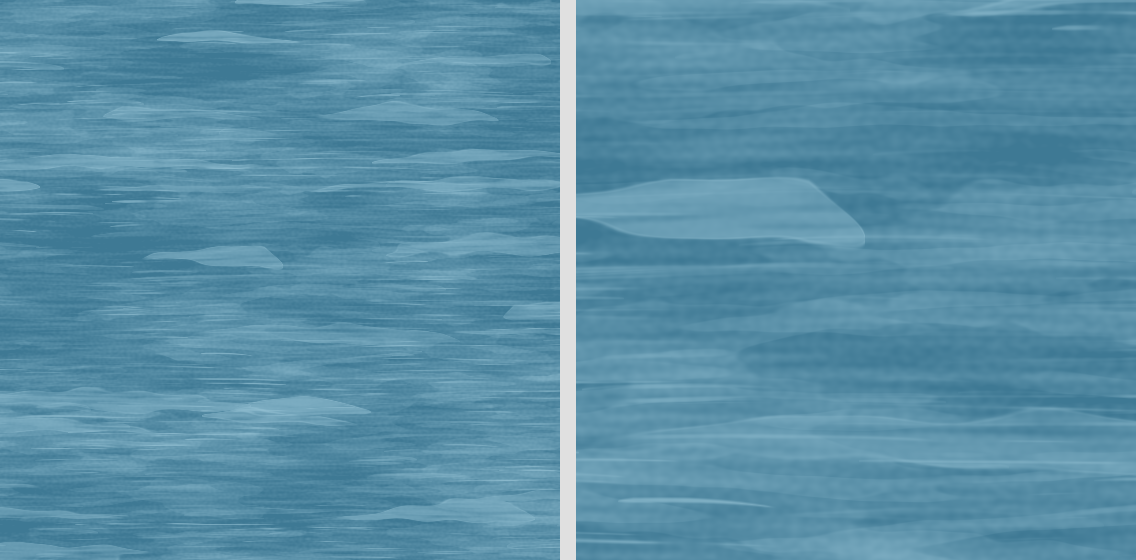
Left: the whole. Right: its middle third, enlarged.
A three.js fragment shader for this texture:

```glsl
varying vec2 vUv;

// Paint colours
const vec3 DEEP_BLUE = vec3(0.272, 0.497, 0.600);
const vec3 PALE_BLUE = vec3(0.550, 0.730, 0.805);

// Ground wash
const float BASE_TONE = 0.085;
const float WASH_AMOUNT = 0.34;
const float STREAK_AMOUNT = 0.26;
const float FINE_AMOUNT = 0.26;
const float GRAIN_AMOUNT = 0.13;
const float GLAZE_AMOUNT = 0.15;
const float WARP = 0.006;

// Stroke layers: cell size, half length range, half thickness range
const vec2 DAB_CELL = vec2(0.50, 0.085);
const vec2 DAB_LENGTH = vec2(0.13, 0.34);
const vec2 DAB_THICKNESS = vec2(0.010, 0.026);
const vec2 BRUSH_CELL = vec2(0.32, 0.036);
const vec2 BRUSH_LENGTH = vec2(0.05, 0.20);
const vec2 BRUSH_THICKNESS = vec2(0.002, 0.008);
const vec2 HAIR_CELL = vec2(0.26, 0.016);
const vec2 HAIR_LENGTH = vec2(0.04, 0.20);
const vec2 HAIR_THICKNESS = vec2(0.0008, 0.0022);
const float EDGE_SOFTNESS = 0.0010;
const float RIDGE_WIDTH = 0.0020;

vec2 hash2(vec2 p) {
  vec3 q = fract(p.xyx * vec3(0.1031, 0.1030, 0.0973));
  q += dot(q, q.yzx + 33.33);
  return fract((q.xx + q.yz) * q.zy);
}

float gradientDot(vec2 cell, vec2 offset) {
  float angle = 6.2832 * hash2(cell).x;
  return dot(vec2(cos(angle), sin(angle)), offset);
}

float gradientNoise(vec2 p) {
  vec2 i = floor(p);
  vec2 f = p - i;
  vec2 s = f * f * f * (f * (f * 6.0 - 15.0) + 10.0);
  vec2 e = vec2(1.0, 0.0);
  float low = mix(gradientDot(i, f), gradientDot(i + e, f - e), s.x);
  float high = mix(gradientDot(i + e.yx, f - e.yx), gradientDot(i + 1.0, f - 1.0), s.x);
  return mix(low, high, s.y);
}

// Scattered tapered strokes; returns coverage in x and edge ridge in y
vec2 strokeLayer(vec2 p, vec2 cell, vec2 lengths, vec2 thicknesses,
                 float density, float wobble, float seed) {
  vec2 home = floor(p / cell);
  vec2 paint = vec2(0.0);
  for (int row = -1; row <= 1; row++) {
    for (int col = -1; col <= 1; col++) {
      vec2 id = home + vec2(float(col), float(row));
      vec2 place = hash2(id + seed);
      vec2 size = hash2(id + seed + 17.3);
      vec2 form = hash2(id + seed + 41.7);
      vec2 look = hash2(id + seed + 73.9);
      float halfLength = mix(lengths.x, lengths.y, size.x * size.x);
      float thickness = mix(thicknesses.x, thicknesses.y, size.y);
      vec2 local = p - (id + place) * cell;
      float u = local.x / halfLength;
      u *= form.x < 0.5 ? -1.0 : 1.0;

      // One end is blunt, the other runs out; the underside is flatter
      float blunt = clamp((1.0 + u) * mix(1.0, 9.0, form.y), 0.0, 1.0);
      float taper = clamp((1.0 - u) * 0.9, 0.0, 1.0);
      float profile = thickness * sqrt(blunt) * pow(taper, 0.75);
      float bend = cell.y * ((look.x - 0.5) * 0.2 * u - 0.08 * u * u);
      float v = local.y - bend + wobble * thickness;
      float d = max(v - profile, -v - 0.5 * profile);

      float present = step(look.y, density) * step(abs(u), 1.0);
      float strength = present * mix(0.45, 1.0, fract(look.y * 37.0));
      strength *= smoothstep(0.0, 0.15, taper);
      float cover = 1.0 - smoothstep(-EDGE_SOFTNESS, EDGE_SOFTNESS, d);
      float ridge = 1.0 - smoothstep(0.0, RIDGE_WIDTH, abs(d));
      paint = max(paint, strength * vec2(cover, ridge));
    }
  }
  return paint;
}

void main() {
  vec2 p = vUv;
  p.y += WARP * gradientNoise(p * vec2(3.0, 9.0));

  // Ground of stretched washes and bristle streaks
  float wash = gradientNoise(p * vec2(2.5, 6.0) + 5.2);
  float streak = gradientNoise(p * vec2(5.0, 48.0) + 11.4);
  float fine = gradientNoise(p * vec2(11.0, 160.0) + 23.8);
  float grain = gradientNoise(vUv * vec2(150.0, 210.0));
  float tone = BASE_TONE + WASH_AMOUNT * wash + STREAK_AMOUNT * streak
             + FINE_AMOUNT * fine + GRAIN_AMOUNT * grain;

  // Crisp translucent glazes
  float ragged = gradientNoise(p * vec2(30.0, 90.0) + 61.0);
  float sheet = gradientNoise(p * vec2(4.0, 30.0) + 83.0) + 0.18 * ragged + 0.4 * wash;
  float sliver = gradientNoise(p * vec2(7.0, 75.0) + 97.0) + 0.15 * ragged + 0.4 * wash;
  tone += GLAZE_AMOUNT * smoothstep(0.06, 0.11, sheet);
  tone += GLAZE_AMOUNT * smoothstep(0.12, 0.20, sliver);

  // Broad dabs, brush marks, then hairlines gathered in clumps
  float wobble = 0.7 * gradientNoise(p * vec2(12.0, 40.0) + 3.1);
  float dry = clamp(0.92 + 0.6 * fine + 0.4 * streak + 0.3 * ragged, 0.0, 1.0);
  float broken = smoothstep(-0.35, 0.15, gradientNoise(p * vec2(16.0, 70.0) + 31.0));
  float clump = smoothstep(-0.25, 0.20, gradientNoise(p * vec2(3.0, 11.0) + 47.0) + 0.3 * wash);

  vec2 dab = strokeLayer(p, DAB_CELL, DAB_LENGTH, DAB_THICKNESS, 0.72, wobble, 7.0);
  vec2 brush = strokeLayer(p, BRUSH_CELL, BRUSH_LENGTH, BRUSH_THICKNESS, 0.75, wobble, 129.0);
  vec2 hair = strokeLayer(p, HAIR_CELL, HAIR_LENGTH, HAIR_THICKNESS, 0.80, wobble, 311.0);
  vec2 wisp = strokeLayer(p, HAIR_CELL, HAIR_LENGTH, HAIR_THICKNESS, 0.70, wobble, 517.0);

  tone = mix(tone, 0.82, 0.82 * dab.x * dry);
  tone = mix(tone, 0.72, 0.50 * brush.x * dry * mix(0.3, 1.0, clump));
  tone += 0.26 * broken * max(dab.y, 0.7 * brush.y * clump);
  tone = mix(tone, 1.1, 0.72 * max(hair.x, wisp.x) * broken * mix(0.2, 1.0, clump));

  gl_FragColor = vec4(mix(DEEP_BLUE, PALE_BLUE, clamp(tone, -0.1, 1.2)), 1.0);
}
```
